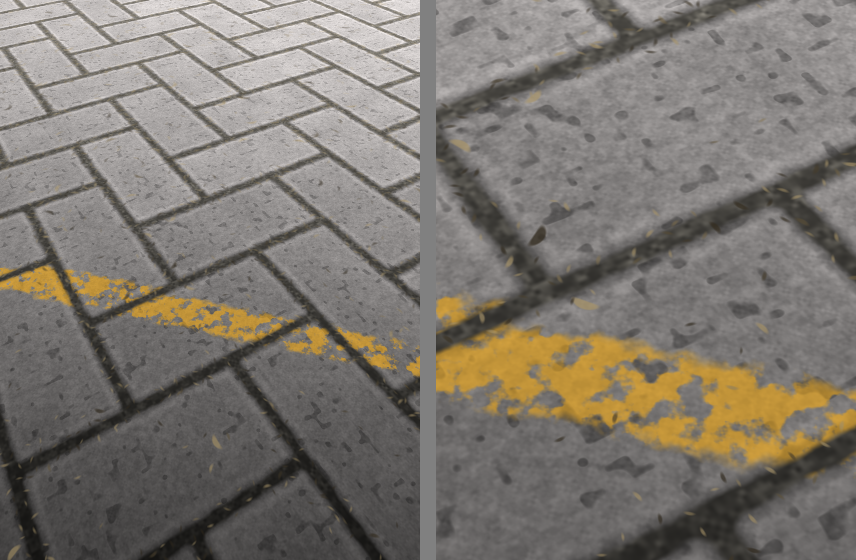
Left, the full canvas; right, a detail of the centre.
Give the GLSL for this texture, as a Shadertoy shader.

```glsl
// Ground-to-view projection: columns are the two paving axes and the origin
const mat3 VIEW = mat3(0.2014, -0.0275, 0.061,
                       0.0512, 0.0436, -0.115,
                       0.3212, 0.4063, 1.0);
const float JOINT = 0.042;        // half joint width, in brick widths
const float CORNER = 0.06;
const float NEAR_TONE = 0.275;
const float FAR_TONE = 0.82;
const float TONE_CURVE = 1.25;
const float PAINT_HEIGHT = 0.508;
const float PAINT_SLOPE = -0.155;
const float PAINT_HALF = 0.028;
const vec3 STONE_TINT = vec3(1.015, 0.992, 0.985);
const vec3 PAINT = vec3(0.76, 0.57, 0.19);
const vec3 LEAF_DARK = vec3(0.20, 0.17, 0.12);
const vec3 LEAF_PALE = vec3(0.68, 0.60, 0.43);

float hash(vec2 p) {
    return fract(sin(dot(p, vec2(127.1, 311.7))) * 43758.5453);
}

float noise(vec2 p) {
    vec2 i = floor(p), f = fract(p);
    f = f * f * (3.0 - 2.0 * f);
    return mix(mix(hash(i), hash(i + vec2(1, 0)), f.x),
               mix(hash(i + vec2(0, 1)), hash(i + vec2(1, 1)), f.x), f.y);
}

float fbm(vec2 p) {
    float sum = 0.0, weight = 0.5;
    for (int i = 0; i < 4; i++) {
        sum += weight * noise(p);
        p = mat2(1.6, 1.2, -1.2, 1.6) * p + 3.7;
        weight *= 0.5;
    }
    return sum / 0.9375;
}

// Signed distance to the herringbone brick holding g; id is its first cell
float brickDistance(vec2 g, out vec2 id, out vec2 local) {
    vec2 cell = floor(g);
    float k = mod(cell.x + cell.y, 4.0);
    vec2 axis = k < 1.5 ? vec2(1, 0) : vec2(0, 1);
    vec2 halfSize = 0.5 + 0.5 * axis;
    id = cell - mod(k, 2.0) * axis;
    local = g - id - halfSize;
    vec2 q = abs(local) - halfSize + JOINT + CORNER;
    return length(max(q, 0.0)) + min(max(q.x, q.y), 0.0) - CORNER;
}

// Leaf scraps, gathered mostly in the joints
vec3 addDebris(vec3 col, vec2 g, float aa, float tone) {
    for (int i = 0; i < 3; i++) {
        float scale = 3.0 + 3.5 * float(i);
        vec2 cell = floor(g * scale), seed = cell + 17.3 * float(i), id, local;
        vec2 centre = (cell + 0.25 + 0.5 * vec2(hash(seed), hash(seed + 5.1))) / scale;
        float inJoint = smoothstep(-0.08, 0.0, brickDistance(centre, id, local));
        float present = step(hash(seed + 9.4), mix(0.045, 0.75, inJoint));
        float a = 6.2832 * hash(seed + 2.6);
        vec2 size = vec2(0.17, 0.065) * (0.6 + 0.5 * hash(seed + 7.7)) / scale;
        vec2 r = mat2(cos(a), sin(a), -sin(a), cos(a)) * (g - centre);
        r.y += r.x * r.x * 4.0;
        float soft = aa / size.y;
        float cover = 1.0 - smoothstep(1.0 - min(soft, 0.9), 1.0 + soft, length(r / size));
        cover *= present / (1.0 + 0.5 * soft);
        vec3 leaf = mix(LEAF_DARK, LEAF_PALE, smoothstep(0.15, 0.7, hash(seed + 4.2)));
        col = mix(col, leaf * (0.75 + 0.4 * tone), 0.85 * cover);
    }
    return col;
}

void mainImage(out vec4 fragColor, in vec2 fragCoord) {
    vec2 p = fragCoord / iResolution.xy;
    vec3 ray = inverse(VIEW) * vec3(p.x, 1.0 - p.y, 1.0);
    vec2 g = ray.xy / ray.z;
    float aa = max(length(dFdx(g)), length(dFdy(g)));

    // Bricks with slightly ragged edges
    vec2 id, local;
    float d = brickDistance(g, id, local);
    d += 0.035 * (fbm(g * 9.0) - 0.5);
    float brick = 1.0 - smoothstep(-0.6 * aa - 0.012, 0.6 * aa + 0.012, d);

    // Light falls off toward the viewer
    float tone = NEAR_TONE + (FAR_TONE - NEAR_TONE) * pow(p.y, TONE_CURVE);
    tone *= 0.96 + 0.07 * p.x;

    // Stone: brick variation, stains, grain, pits and a worn rim
    float fineFade = 1.0 / (1.0 + 25.0 * aa);
    float shade = 1.0 + 0.07 * (hash(id) - 0.5) + 0.16 * (fbm(g * 2.3 + id) - 0.5);
    shade += 0.30 * fineFade * (fbm(g * 26.0) - 0.5);
    shade += 0.16 * fineFade * (noise(g * 75.0) - 0.5);
    shade -= 0.28 * fineFade * smoothstep(0.76, 0.9, noise(g * 17.0 + 4.0));
    shade += 0.09 * smoothstep(0.05, 0.0, abs(d + 0.065));
    shade *= 1.0 - 0.22 * smoothstep(-0.05, 0.0, d);
    vec3 stone = STONE_TINT * tone * shade;

    // Worn paint stripe, shifted a little on each brick
    float shift = 0.018 * (hash(id + 3.1) - 0.5);
    float tilt = 0.012 * (hash(id + 8.3) - 0.5) * (local.x + local.y);
    float stripe = abs(p.y - PAINT_HEIGHT - PAINT_SLOPE * p.x - shift - tilt);
    stripe += 0.016 * (fbm(g * 11.0) - 0.5);
    float paint = 1.0 - smoothstep(PAINT_HALF - 0.005, PAINT_HALF + 0.004, stripe);
    float wear = mix(0.25, 0.42, hash(id + 6.0));
    paint *= smoothstep(wear, wear + 0.2, fbm(g * 15.0 + 8.0));
    stone = mix(stone, PAINT * (0.65 + 0.4 * shade), 0.9 * paint);

    // Gritty joints, hazier in the distance
    float grit = noise(g * 45.0) * noise(g * 21.0 + 6.0);
    vec3 joint = vec3(1.03, 1.0, 0.93) * tone * mix(0.34, 0.62, p.y);
    joint *= 0.75 + 1.1 * grit * fineFade + 0.25 * (1.0 - fineFade);

    vec3 col = mix(joint, stone, brick);
    col = addDebris(col, g, aa, tone);
    fragColor = vec4(clamp(col, 0.0, 1.0), 1.0);
}
```
